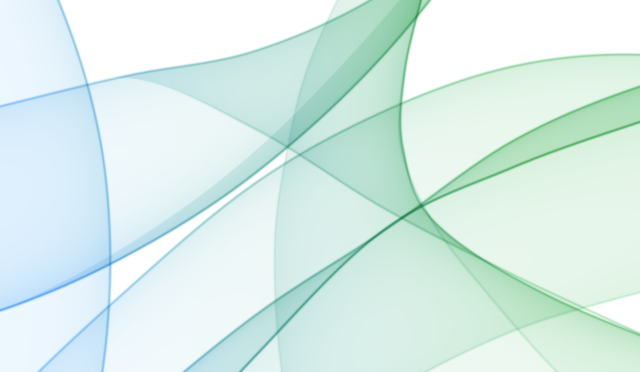
This background is drawn by a WebGL 1 fragment shader. Its source:

```glsl
precision highp float;
// Translucent overlapping veils sweeping over white, from blue through teal to green.
// Each veil lies between smooth spline edges and adds ink density; the total
// density is turned into colour by exponential absorption.
uniform vec2 u_resolution;

// Catmull-Rom weights for four knots at distances x
vec4 kernel(vec4 x) {
  x = min(abs(x), 2.0);
  vec4 inner = (1.5 * x - 2.5) * x * x + 1.0;
  vec4 outer = ((-0.5 * x + 2.5) * x - 4.0) * x + 2.0;
  return mix(inner, outer, step(1.0, x));
}

// Smooth curve through eight even knots; t = 0..1 spans the second to the seventh
float spline(float t, vec4 a, vec4 b) {
  vec4 x = t * 5.0 + 1.0 - vec4(0.0, 1.0, 2.0, 3.0);
  return dot(kernel(x), a) + dot(kernel(x - 4.0), b);
}

// Signed distance in canvas heights, positive below a curve y(x)
float below(vec2 p, float aspect, vec4 a, vec4 b) {
  float y = spline(p.x, a, b);
  float slope = (spline(p.x + 0.01, a, b) - y) / (0.01 * aspect);
  return (p.y - y) / sqrt(1.0 + slope * slope);
}

// Signed distance in canvas heights, positive right of a curve x(y)
float rightOf(vec2 p, float aspect, vec4 a, vec4 b) {
  float x = spline(p.y, a, b);
  float slope = (spline(p.y + 0.01, a, b) - x) * aspect / 0.01;
  return (p.x - x) * aspect / sqrt(1.0 + slope * slope);
}

float inside(float d, float pixel) {
  return smoothstep(-pixel, pixel, d);
}

// Ink that is densest at an edge and fades inward
float rim(float d, float width) {
  return exp(-max(d, 0.0) / width);
}

float stroke(float d, float width) {
  return exp(-d * d / (width * width));
}

// Blue, teal and green absorption along the sweep
vec3 inkAbsorption(float t) {
  vec3 blue = vec3(1.0, 0.45, 0.05);
  vec3 teal = vec3(0.95, 0.40, 0.46);
  vec3 green = vec3(0.95, 0.34, 0.80);
  vec3 ink = mix(blue, teal, smoothstep(0.0, 0.42, t));
  return mix(ink, green, smoothstep(0.38, 0.85, t));
}

void main() {
  // x runs 0..1 across, y runs 0..1 down from the top edge
  vec2 p = gl_FragCoord.xy / u_resolution;
  p.y = 1.0 - p.y;
  float aspect = u_resolution.x / u_resolution.y;
  float pixel = 1.0 / u_resolution.y;

  // Edges that sweep across
  float bandTop = below(p, aspect, vec4(0.375, 0.286, 0.203, 0.136), vec4(-0.022, -0.29, -0.56, -0.83));
  float bandBase = below(p, aspect, vec4(0.915, 0.835, 0.685, 0.464), vec4(0.147, -0.29, -0.76, -1.23));
  float bandCrease = below(p, aspect, vec4(0.915, 0.833, 0.658, 0.404), vec4(0.049, -0.38, -0.85, -1.3));
  float fold = below(p, aspect, vec4(0.375, 0.286, 0.21, 0.348), vec4(0.56, 0.737, 0.897, 1.05));
  float wingTop = below(p, aspect, vec4(1.52, 1.107, 0.777, 0.491), vec4(0.299, 0.179, 0.147, 0.2));
  float wingBase = below(p, aspect, vec4(2.05, 1.79, 1.52, 1.27), vec4(1.06, 0.891, 0.786, 0.7));
  float ribbonTop = below(p, aspect, vec4(1.79, 1.43, 1.127, 0.846), vec4(0.62, 0.38, 0.232, 0.145));
  float ribbonBase = below(p, aspect, vec4(2.23, 1.76, 1.34, 0.955), vec4(0.618, 0.451, 0.328, 0.223));

  // Edges that run downward
  float leftArc = rightOf(p, aspect, vec4(0.039, 0.091, 0.132, 0.159), vec4(0.171, 0.171, 0.16, 0.137));
  float columnLeft = rightOf(p, aspect, vec4(0.592, 0.527, 0.477, 0.449), vec4(0.431, 0.43, 0.44, 0.458));
  float columnRight = rightOf(p, aspect, vec4(0.69, 0.658, 0.632, 0.63), vec4(0.681, 0.863, 1.152, 1.47));
  float tail = rightOf(p, aspect, vec4(0.69, 0.658, 0.631, 0.627), vec4(0.677, 0.767, 0.87, 0.99));

  float inBand = inside(bandTop, pixel) * inside(-bandBase, pixel);
  float inColumn = inside(columnLeft, pixel) * inside(-columnRight, pixel);
  float inWing = inside(wingTop, pixel) * inside(-wingBase, pixel);
  float inRibbon = inside(ribbonTop, pixel) * inside(-ribbonBase, pixel);
  float inFold = inside(bandTop, pixel) * inside(-fold, pixel) * inside(-columnRight, pixel);

  // Veils
  float ink = inside(-leftArc, pixel) * (0.07 + 0.1 * rim(-leftArc, 0.07));
  ink += inBand * (0.06 + 0.1 * rim(bandTop, 0.06) + 0.16 * rim(-bandBase, 0.07));
  ink += inBand * inside(bandCrease, pixel) * 0.13;
  ink += inFold * (0.11 + 0.06 * rim(-fold, 0.06));
  ink += inColumn * (0.07 + 0.07 * rim(columnLeft, 0.09) + 0.2 * rim(-columnRight, 0.06));
  ink += inWing * (0.04 + 0.06 * p.x + 0.1 * rim(wingTop, 0.06) + 0.04 * rim(-wingBase, 0.08));
  ink += inRibbon * (0.15 + 0.12 * p.x + 0.14 * rim(ribbonTop, 0.02));
  ink += inWing * inside(ribbonBase, pixel) * 0.08 * rim(ribbonBase, 0.1);
  ink += inside(tail, pixel) * inside(-columnRight, pixel) * 0.06;

  // Fine edge lines
  float hair = 0.0035;
  ink += 0.45 * stroke(leftArc, hair) + 0.4 * stroke(bandTop, hair);
  ink += 0.6 * stroke(bandBase, hair) + 0.4 * stroke(wingTop, hair);
  ink += 0.45 * stroke(columnRight, hair) + 0.1 * stroke(columnLeft, hair);
  ink += 0.5 * stroke(ribbonTop, hair) + 0.8 * stroke(ribbonBase, hair);
  ink += 0.15 * stroke(wingBase, hair) + 0.15 * stroke(tail, hair);
  ink += 0.3 * stroke(fold, hair) * smoothstep(0.2, 0.5, p.x);

  float hue = p.x - 0.12 * (p.y - 0.4);
  gl_FragColor = vec4(exp(-ink * inkAbsorption(hue)), 1.0);
}
```
